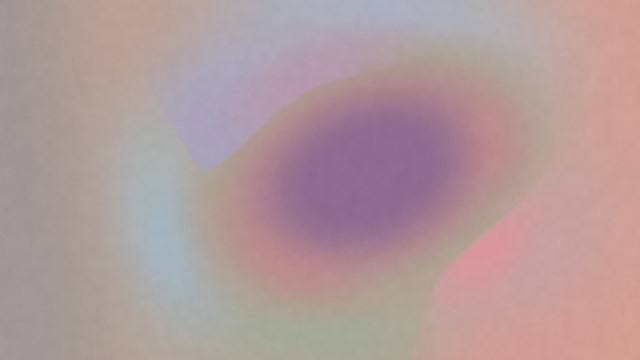
A WebGL 2 fragment shader for this background:

```glsl
#version 300 es
precision highp float;
uniform vec2 u_resolution;
out vec4 fragColor;

float hash(vec2 p) {
  vec3 q = fract(vec3(p.xyx) * 0.1031);
  q += dot(q, q.yzx + 33.33);
  return fract((q.x + q.y) * q.z);
}

float noise(vec2 p) {
  vec2 i = floor(p), f = fract(p);
  f = f * f * (3.0 - 2.0 * f);
  return mix(mix(hash(i), hash(i + vec2(1, 0)), f.x),
             mix(hash(i + vec2(0, 1)), hash(i + vec2(1, 1)), f.x), f.y);
}

vec2 rotate(vec2 p, float angle) {
  float c = cos(angle), s = sin(angle);
  return vec2(c * p.x + s * p.y, c * p.y - s * p.x);
}

// Soft elliptical weight, tilted by angle
float glow(vec2 p, vec2 center, vec2 radius, float angle) {
  vec2 q = rotate(p - center, angle) / radius;
  return exp(-dot(q, q));
}

// Height of the crease above the oval
float upperCrease(float x) {
  return 0.52 + 0.22 * smoothstep(0.54, 0.88, x)
    + 0.28 * max(x - 0.82, 0.0) + 1.65 * max(0.556 - x, 0.0);
}

// Height of the crease below the oval
float lowerCrease(float x) {
  float left = max(1.25 - x, 0.0), right = max(x - 1.45, 0.0);
  return 0.271 + 0.87 * (x - 1.25) - 14.0 * left * left + 6.0 * right * right;
}

void main() {
  vec2 p = gl_FragCoord.xy / u_resolution.y;
  p.x += 0.5 * (16.0 / 9.0 - u_resolution.x / u_resolution.y);

  // Grey to salmon backdrop
  vec3 color = mix(vec3(0.635, 0.59, 0.58), vec3(0.73, 0.63, 0.58), smoothstep(0.05, 0.42, p.x + 0.12 * (p.y - 0.5)));
  color = mix(color, vec3(0.83, 0.62, 0.57), smoothstep(1.0, 1.7, p.x));

  // Pastel ring
  color = mix(color, vec3(0.70, 0.67, 0.65), 0.85 * glow(p, vec2(1.36, 0.74), vec2(0.24, 0.34), 0.3));
  color = mix(color, vec3(0.66, 0.72, 0.78), 0.95 * glow(p, vec2(1.06, 0.96), vec2(0.40, 0.17), -0.15));
  color = mix(color, vec3(0.66, 0.68, 0.75), 0.8 * glow(p, vec2(0.68, 0.80), vec2(0.28, 0.15), 0.7));
  color = mix(color, vec3(0.63, 0.67, 0.60), 0.9 * glow(p, vec2(0.86, 0.10), vec2(0.42, 0.17), -0.1));
  color = mix(color, vec3(0.63, 0.72, 0.78), 0.95 * glow(p, vec2(0.47, 0.36), vec2(0.14, 0.27), 0.25));
  color = mix(color, vec3(0.67, 0.70, 0.67), 0.5 * glow(p, vec2(0.42, 0.52), vec2(0.08, 0.14), -0.2));

  // Oval: tan rim, rose shoulder, purple heart
  float d = length(rotate(p - vec2(1.02, 0.514), 0.42) / vec2(0.44, 0.30));
  vec3 oval = mix(vec3(0.69, 0.53, 0.56), vec3(0.68, 0.63, 0.57), smoothstep(0.68, 1.08, d));
  float rose = glow(p, vec2(1.37, 0.61), vec2(0.11, 0.16), 0.2)
             + glow(p, vec2(0.80, 0.27), vec2(0.20, 0.11), -0.6);
  oval = mix(oval, vec3(0.75, 0.54, 0.55), 0.75 * min(rose, 1.0));
  oval = mix(vec3(0.56, 0.42, 0.565), oval, smoothstep(0.36, 0.86, d));
  color = mix(color, oval, 1.0 - smoothstep(0.92, 1.42, d));

  // Blue and pink light folded behind the upper crease
  float above = smoothstep(-0.006, 0.012, p.y - upperCrease(p.x));
  color = mix(color, vec3(0.64, 0.65, 0.76), above * 0.95 * glow(p, vec2(0.60, 0.63), vec2(0.17, 0.20), -0.5));
  color = mix(color, vec3(0.71, 0.60, 0.69), above * 0.95 * glow(p, vec2(0.84, 0.77), vec2(0.29, 0.11), 0.5));

  // Coral light folded behind the lower crease
  float below = smoothstep(-0.006, 0.012, lowerCrease(p.x) - p.y);
  color = mix(color, vec3(0.77, 0.64, 0.65), below * 0.9 * glow(p, vec2(1.46, 0.28), vec2(0.32, 0.20), 0.9));
  color = mix(color, vec3(0.86, 0.60, 0.58), below * 0.6 * glow(p, vec2(1.42, 0.02), vec2(0.26, 0.12), 0.3));
  color = mix(color, vec3(0.86, 0.58, 0.61), below * 0.9 * glow(p, vec2(1.35, 0.30), vec2(0.17, 0.09), 0.7));

  // Faint mottling and grain
  color += 0.012 * (noise(p * 45.0) - 0.5) + 0.014 * (noise(p * 260.0) - 0.5);
  fragColor = vec4(color, 1.0);
}
```
